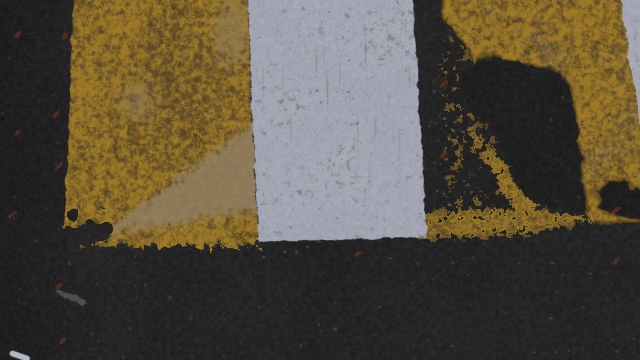
A WebGL 2 fragment shader for this texture:

```glsl
#version 300 es
precision highp float;
// Worn road paint on asphalt: a yellow, a white and a broken yellow block.
// Blocks are distance fields warped by gradient noise; chips are noise thresholds.
uniform vec2 u_resolution;
out vec4 outColor;

const vec3 ASPHALT = vec3(0.142, 0.142, 0.147);
const vec3 STONE = vec3(0.30, 0.30, 0.31);
const vec3 YELLOW = vec3(0.62, 0.48, 0.15);
const vec3 OCHRE = vec3(0.33, 0.26, 0.16);
const vec3 BEIGE = vec3(0.56, 0.49, 0.38);
const vec3 WHITE = vec3(0.64, 0.65, 0.70);
const vec3 GRIME = vec3(0.35, 0.33, 0.32);
const vec3 LEAF = vec3(0.36, 0.19, 0.11);
const float EDGE_WARP = 0.007;
const float CHIP_SCALE = 42.0;
const float GRAIN_SCALE = 80.0;
const float LEAF_CELL = 0.12;

vec2 hash2(vec2 p) {
  vec3 q = fract(p.xyx * vec3(0.1031, 0.1030, 0.0973));
  q += dot(q, q.yzx + 33.33);
  return fract((q.xx + q.yz) * q.zy);
}

float corner(vec2 i, vec2 f, vec2 k) { return dot(hash2(i + k) * 2.0 - 1.0, f - k); }

// Gradient noise, roughly -1..1
float noise(vec2 p) {
  vec2 i = floor(p), f = p - i, k = vec2(0, 1);
  vec2 u = f * f * (3.0 - 2.0 * f);
  return 1.5 * mix(mix(corner(i, f, k.xx), corner(i, f, k.yx), u.x),
                   mix(corner(i, f, k.xy), corner(i, f, k.yy), u.x), u.y);
}

float fbm(vec2 p) {
  float sum = 0.0, amp = 0.85;
  for (int i = 0; i < 4; i++) {
    sum += amp * noise(p);
    p = mat2(1.6, 1.2, -1.2, 1.6) * p + 7.3;
    amp *= 0.6;
  }
  return sum;
}

// Capsule whose radius runs from ra to rb
float capsule(vec2 p, vec2 a, vec2 b, float ra, float rb) {
  vec2 ab = b - a;
  float h = clamp(dot(p - a, ab) / dot(ab, ab), 0.0, 1.0);
  return length(p - a - ab * h) - mix(ra, rb, h);
}

float inside(float d, float soft) { return 1.0 - smoothstep(-soft, soft, d); }

void main() {
  vec2 p = gl_FragCoord.xy / u_resolution.y;
  float aa = 1.0 / u_resolution.y;
  float broad = fbm(p * 5.0), chips = fbm(p * CHIP_SCALE), grain = fbm(p * GRAIN_SCALE);
  vec2 w = p + EDGE_WARP * vec2(fbm(p * 14.0), fbm(p * 14.0 + 31.0));
  float down = 1.0 - w.y;

  // Asphalt with grit and pale stones
  vec3 col = ASPHALT * (1.0 + 0.08 * broad + 0.22 * grain + 0.1 * chips);
  col = mix(col, STONE, 0.6 * smoothstep(0.55, 0.8, noise(p * 65.0 + 9.0)));
  col *= mix(0.85, 1.0, smoothstep(0.0, 0.3, p.x));

  // Stained yellow paint, darkest mid block, with hairline cracks
  float crack = inside(abs(fbm(w * 9.0 + 3.0)) - 0.02, 0.025) * smoothstep(-0.2, 0.4, broad);
  float worn = inside(length(p - vec2(0.48, 0.74)) - 0.1, 0.2);
  float stain = smoothstep(-0.5, 0.6, 0.6 * chips + 0.25 * broad + 0.5 * grain + 0.3 * worn - 0.1);
  vec3 yellow = mix(YELLOW, OCHRE, 0.9 * stain) * (1.0 - 0.3 * crack);

  // Left block with a rubbed beige corner
  float seam = 0.6875 + 0.045 * down;
  float left = max(max(0.204 - 0.04 * down - w.x, w.x - seam + 0.001), 0.315 - w.y);
  float notch = capsule(w, vec2(0.15, 0.33), vec2(0.275, 0.352), 0.042, 0.022);
  left = max(left, 0.05 * smoothstep(0.1, 0.4, noise(p * 26.0)) - notch);
  float rub = max(w.y - 0.653 - 0.743 * (w.x - 0.694), 0.36 + 0.14 * (w.x - 0.34) - w.y);
  float beige = inside(rub + 0.025 * chips, 0.022);
  float patchTop = length((w - vec2(0.645, 0.91)) * vec2(1.5, 0.8)) - 0.07;
  float patchMid = length(w - vec2(0.38, 0.72)) - 0.04;
  beige = max(beige, 0.6 * inside(min(patchTop, patchMid) + 0.03 * chips, 0.038));
  vec3 leftPaint = mix(yellow, BEIGE * (1.0 + 0.08 * grain + 0.05 * broad), 0.85 * beige);
  float ragged = 0.003 + 0.018 * smoothstep(0.40, 0.33, p.y);
  col = mix(col, leftPaint, inside(left + ragged * chips, aa));

  // Broken right sheet cut by a hole, with a hanging tongue
  float hole = capsule(w, vec2(1.365, 0.755), vec2(1.48, 0.705), 0.085, 0.115);
  hole = min(hole, capsule(w, vec2(1.48, 0.69), vec2(1.53, 0.52), 0.118, 0.09));
  hole = min(hole, capsule(w, vec2(1.54, 0.50), vec2(1.60, 0.45), 0.085, 0.04));
  hole = min(hole, capsule(w, vec2(1.71, 0.45), vec2(1.80, 0.42), 0.046, 0.035));
  hole += 0.016 * fbm(p * 11.0);
  float sheet = 1.225 + 0.085 * smoothstep(0.97, 0.83, w.y) - w.x;
  sheet = max(sheet, 0.84 - 1.34 * (w.x - 1.308) - w.y);
  sheet = max(max(sheet, -hole), 0.38 - w.y);
  sheet = min(sheet, capsule(w, vec2(1.635, 0.50), vec2(1.648, 0.435), 0.018, 0.02));

  // Flakes: local coverage thresholded by chip noise
  float strip = abs(w.y - 0.375 - 0.045 * (w.x - 1.2)) - mix(0.045, 0.016, smoothstep(1.45, 1.65, w.x));
  float slope = capsule(w, vec2(1.305, 0.64), vec2(1.46, 0.43), 0.018, 0.045);
  float field = smoothstep(1.16, 1.25, p.x) * smoothstep(1.52, 1.36, p.x) * smoothstep(0.34, 0.39, p.y);
  field *= smoothstep(0.98, 0.85, p.y) * (1.0 - 0.5 * inside(length(w - vec2(1.33, 0.505)) - 0.03, 0.045));
  float density = max(0.4 * field, 0.68 * inside(min(strip, slope), 0.03));
  density *= smoothstep(-0.008, 0.012, hole) * step(1.16, p.x);
  float flakes = smoothstep(-0.05, 0.05, density - 0.5 + 0.35 * chips + 0.2 * grain);
  col = mix(col * (1.0 - 0.14 * inside(hole, 0.01)), yellow, flakes);
  vec3 sheetPaint = mix(yellow, BEIGE, 0.3 * smoothstep(0.1, 0.9, broad));
  sheetPaint *= mix(0.6, 1.0, smoothstep(0.0, 0.012, -sheet));
  col = mix(col, sheetPaint, inside(sheet + 0.004 * chips, aa));

  // White block and far right edge with pits, grime and scratches
  float block = max(max(seam - w.x, w.x - 1.146 - 0.063 * down), 0.328 + 0.03 * (w.x - 0.72) - w.y);
  block = min(block, max(1.725 + 0.15 * down - w.x, 0.62 - w.y));
  float dirt = smoothstep(0.1, 0.9, 0.5 * chips + 0.3 * broad + 0.6 * grain);
  float dull = inside(length(p - vec2(0.96, 0.74)) - 0.08, 0.16);
  float scratch = smoothstep(0.3, 0.7, noise(p * vec2(95.0, 7.0))) * smoothstep(0.3, 0.6, p.y);
  vec3 white = WHITE * (1.0 + 0.03 * broad + 0.06 * grain);
  white = mix(white, GRIME, min(dirt * (0.5 + 0.4 * dull) + scratch * (0.1 + 0.4 * dull), 0.9));
  white = mix(white, ASPHALT, 0.7 * smoothstep(0.78, 0.86, noise(p * 19.0 + 4.0)));
  col = mix(col, white, inside(block + 0.003 * chips, aa));

  // Scattered leaves, mostly at the left
  vec2 cell = floor(p / LEAF_CELL), rnd = hash2(cell + 17.0);
  vec2 q = p - (cell + 0.25 + 0.5 * rnd) * LEAF_CELL;
  float leaf = length(vec2(q.x + q.y, 2.0 * (q.x - q.y))) - 0.016 + 0.012 * chips;
  float ground = step(0.0, min(min(left, block), sheet)) * (1.0 - flakes);
  col = mix(col, LEAF, 0.8 * ground * step(rnd.x, p.x < 0.2 ? 0.5 : 0.1) * inside(leaf, aa));

  // Pale litter at the lower left
  float scrap = capsule(w, vec2(0.16, 0.19), vec2(0.23, 0.16), 0.006, 0.01) + 0.008 * chips;
  col = mix(col, STONE * 1.25, 0.7 * inside(scrap, aa));
  float stub = capsule(p, vec2(0.035, 0.018), vec2(0.075, 0.004), 0.008, 0.008);
  outColor = vec4(mix(col, WHITE * 1.1, inside(stub, aa)), 1.0);
}
```
